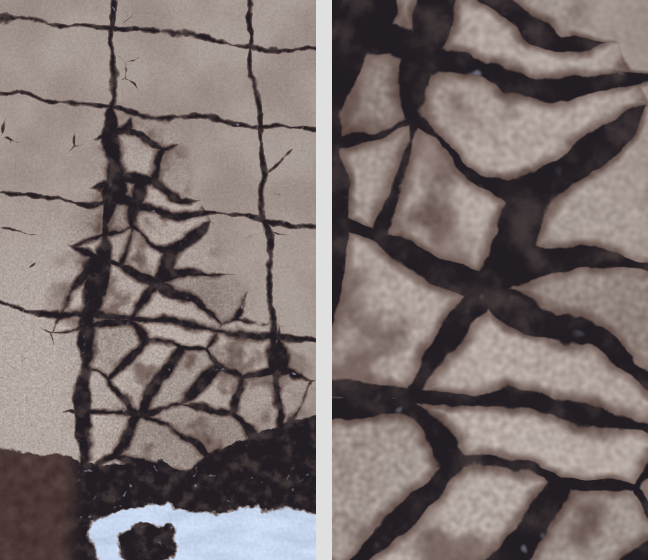
Left, the full canvas; right, a detail of the centre.
This texture is drawn by a Shadertoy shader. Its source:

```glsl
#define CUT_WIDTH 0.0030
#define CRACK_WIDTH 0.0065
#define RIM_WIDTH 0.007
#define PIECE_SCALE vec2(8.5, 12.0)
#define GRAIN 0.10
#define CRUST_LIGHT vec3(0.66, 0.615, 0.59)
#define CRUST_DULL vec3(0.595, 0.54, 0.515)
#define CRUMB vec3(0.43, 0.355, 0.335)
#define FUDGE vec3(0.26, 0.22, 0.225)
#define FUDGE_DEEP vec3(0.135, 0.115, 0.135)
#define METAL vec3(0.78, 0.84, 0.93)

vec2 hash2(vec2 p) {
    vec3 q = fract(p.xyx * vec3(0.1031, 0.1030, 0.0973));
    q += dot(q, q.yzx + 33.33);
    return fract((q.xx + q.yz) * q.zy);
}

float corner(vec2 cell, vec2 offset, vec2 f) {
    return dot(hash2(cell + offset) * 2.0 - 1.0, f - offset);
}

float gradientNoise(vec2 p) {
    p += 40.0;
    vec2 i = floor(p), f = fract(p);
    vec2 u = f * f * f * (f * (f * 6.0 - 15.0) + 10.0);
    return mix(mix(corner(i, vec2(0, 0), f), corner(i, vec2(1, 0), f), u.x),
               mix(corner(i, vec2(0, 1), f), corner(i, vec2(1, 1), f), u.x), u.y);
}

float fbm(vec2 p) {
    float sum = 0.0, amp = 0.8;
    for (int i = 0; i < 5; i++) {
        sum += amp * gradientNoise(p);
        p = mat2(1.6, 1.2, -1.2, 1.6) * p + 7.3;
        amp *= 0.5;
    }
    return sum;
}

// Distance to the nearest cell border (x) and the cell's random pair (yz)
vec3 pieces(vec2 p) {
    vec2 i = floor(p), f = fract(p), nearest = vec2(0), id = vec2(0);
    float best = 9.0, border = 9.0;
    for (int k = 0; k < 9; k++) {
        vec2 g = vec2(k % 3 - 1, k / 3 - 1);
        vec2 r = g + hash2(i + g + 20.0) - f;
        if (dot(r, r) < best) { best = dot(r, r); nearest = r; id = i + g; }
    }
    for (int k = 0; k < 25; k++) {
        vec2 g = vec2(k % 5 - 2, k / 5 - 2) + id - i;
        vec2 r = g + hash2(i + g + 20.0) - f, d = r - nearest;
        if (dot(d, d) > 1e-4) border = min(border, dot(0.5 * (r + nearest), normalize(d)));
    }
    return vec3(border, hash2(id + 71.0));
}

// Two knife cuts downwards, and rows that spread towards the viewer
vec2 cutDistances(vec2 p) {
    float left = abs(p.x - 0.145 - 0.055 * smoothstep(0.3, 0.72, p.y));
    float right = abs(p.x - 0.445 - 0.075 * (1.0 - p.y));
    float across = 9.0;
    for (int i = 0; i < 4; i++) {
        float n = float(i);
        across = min(across, abs(p.y - 0.97 + 0.125 * n + 0.0155 * n * n + 0.11 * p.x));
    }
    return vec2(left, min(right, across));
}

// Broken zone: narrow at the top, wide near the bottom
float damageAt(vec2 p) {
    float centre = 0.25 + 0.10 * (1.0 - smoothstep(0.3, 0.55, p.y));
    float halfWidth = mix(0.215, 0.07, smoothstep(0.3, 0.8, p.y));
    float side = abs(p.x - centre) / halfWidth;
    return (1.0 - smoothstep(0.65, 1.2, side)) * (1.0 - smoothstep(0.74, 0.83, p.y));
}

vec3 fudgeColor(vec2 p) {
    float lumps = fbm(p * 38.0);
    vec3 col = mix(FUDGE_DEEP, FUDGE, smoothstep(-0.1, 0.45, lumps));
    float gloss = smoothstep(0.22, 0.5, gradientNoise(p * 110.0))
                * smoothstep(0.0, 0.3, gradientNoise(p * 24.0 + 5.0));
    return col + gloss * vec3(0.30, 0.31, 0.36);
}

vec3 crustColor(vec2 p, float damage, vec2 id) {
    float sheen = exp(-18.0 * dot(p - vec2(0.06, 0.33), p - vec2(0.06, 0.33)));
    vec3 col = mix(CRUST_DULL, CRUST_LIGHT, smoothstep(-0.35, 0.35, fbm(p * 7.0) + 0.5 * sheen));
    col += 0.10 * (id.x - 0.55) * damage + 0.045 * sheen;
    float grain = gradientNoise(p * 240.0) + 0.5 * gradientNoise(p * 110.0);
    col += grain * GRAIN * (0.5 + 0.7 * sheen + 0.5 * damage);
    float rubble = damage * smoothstep(0.05, 0.35, fbm(p * 13.0 + 9.0) + 0.25 * (id.y - 0.5));
    return mix(col, CRUMB + 0.22 * fbm(p * 55.0), rubble * 0.85);
}

void mainImage(out vec4 fragColor, in vec2 fragCoord) {
    vec2 p = fragCoord / iResolution.y;
    float aa = 1.0 / iResolution.y;
    vec2 warp = vec2(fbm(p * 8.0), fbm(p * 8.0 + 31.0));
    vec2 q = p + 0.026 * warp;
    float damage = damageAt(q);
    float rough = fbm(p * 42.0), patchy = gradientNoise(p * 11.0 + 3.0);

    // Height inside a slab, from cuts and cracks
    vec2 cuts = cutDistances(q);
    vec3 piece = pieces((q + 0.012 * warp.yx) * PIECE_SCALE);
    float cutGap = CUT_WIDTH * (1.0 + 1.8 * patchy);
    float leftGap = cutGap + damage * 0.014 * (0.7 + 1.5 * patchy);
    float crackGap = mix(-0.0055, CRACK_WIDTH, damage) + 0.012 * patchy;
    float inside = min(min(cuts.x - leftGap, cuts.y - cutGap - 0.003 * damage),
                       piece.x / 10.0 - crackGap) + 0.005 * rough;

    // Fudge in the gaps, crumbly rims, dry crust
    vec3 fudge = fudgeColor(p);
    float rim = smoothstep(0.0, RIM_WIDTH * (0.5 + 0.7 * damage), inside);
    vec3 crust = mix(CRUMB + 0.2 * rough, crustColor(p, damage, piece.yz), rim);
    vec3 col = mix(fudge, crust, smoothstep(-1.5 * aa, 1.5 * aa, inside));

    // Dark torn edge with a dull slab in the left corner
    float edge = 0.185 + 0.055 * smoothstep(0.32, 0.52, p.x) + 0.06 * warp.x + 0.012 * rough;
    vec3 torn = mix(fudge, FUDGE + vec3(0.03, 0.0, -0.015) + 0.09 * rough,
                    1.0 - smoothstep(0.11, 0.15, q.x));
    col = mix(col, torn, smoothstep(-0.003, 0.003, edge - p.y));

    // Bare pan with scraps stuck to it
    float scrap = 0.05 - length((p - vec2(0.26, 0.035)) * vec2(0.85, 1.2));
    float bare = min(0.088 - p.y, q.x - 0.155 - 0.6 * max(0.045 - p.y, 0.0));
    bare = min(bare, -scrap) + 0.045 * warp.y + 0.014 * rough;
    vec3 metal = METAL + 0.09 * fbm(p * vec2(14.0, 40.0)) + 0.05 * gradientNoise(p * 150.0);
    metal = mix(CRUMB, metal, smoothstep(0.0, 0.006, bare));
    col = mix(col, metal, smoothstep(-aa, aa, bare));

    fragColor = vec4(clamp(col, 0.0, 1.0), 1.0);
}
```
